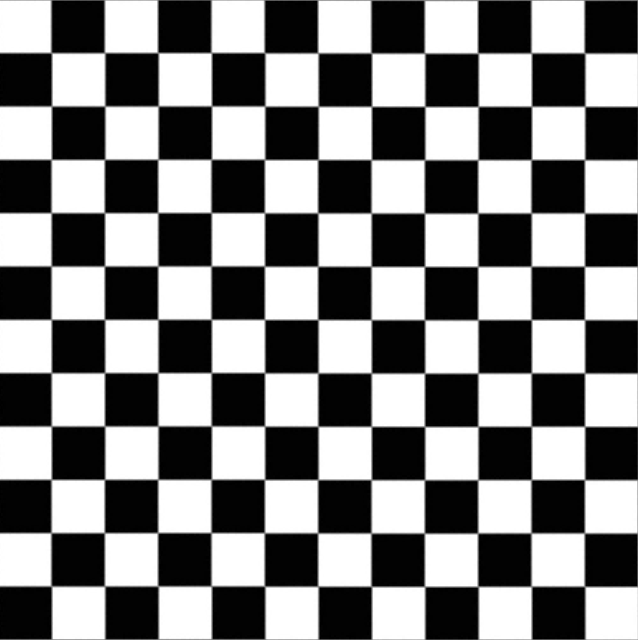
A Shadertoy shader for this pattern:

```glsl
// Black and white checkerboard, twelve by twelve, with soft grey seams.

float hash(vec2 p) {
    return fract(sin(dot(p, vec2(127.1, 311.7))) * 43758.5453);
}

// Signed distance to the nearest cell border: positive in even cells, negative in odd.
vec2 signedBorder(vec2 p) {
    return abs(mod(p - 0.5, 2.0) - 1.0) - 0.5;
}

void mainImage(out vec4 fragColor, in vec2 fragCoord) {
    // Square cells, twelve to the height, cut slightly short at the left
    vec2 p = fragCoord / iResolution.y * 12.0 + vec2(0.031, 0.0);

    // Slight misalignment of the seams from one column or row to the next
    vec2 cell = floor(p);
    vec2 wobble = vec2(hash(vec2(cell.y, 3.0)), hash(vec2(cell.x, 7.0))) - 0.5;
    vec2 border = signedBorder(p + wobble * 0.014);

    // Soft square wave on each axis; the product alternates the cells
    float softness = max(0.027, 9.0 / iResolution.y);
    vec2 wave = clamp(border / softness, -1.0, 1.0);
    float shade = 0.5 - 0.5 * wave.x * wave.y;

    // Faint blocky grain beside the seams
    vec2 gap = abs(border);
    float nearSeam = 1.0 - smoothstep(0.03, 0.16, min(gap.x, gap.y));
    float grain = (hash(floor(p * 21.0)) - 0.5) * 0.02 * nearSeam;

    fragColor = vec4(vec3(clamp(mix(0.006, 1.0, shade) + grain, 0.0, 1.0)), 1.0);
}
```
